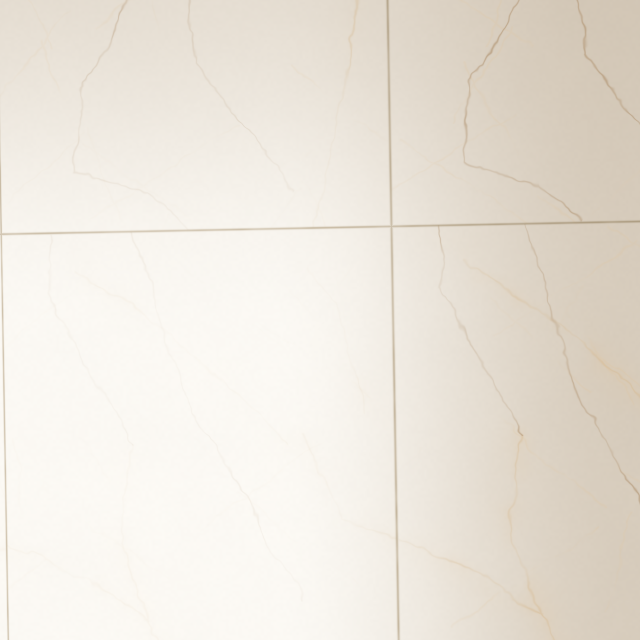
A Shadertoy shader for this texture:

```glsl
float hash(vec2 p) {
    vec3 q = fract(vec3(p.xyx) * 0.1031);
    q += dot(q, q.yzx + 33.33);
    return fract((q.x + q.y) * q.z);
}

float noise(vec2 p) {
    vec2 i = floor(p), f = fract(p);
    f = f * f * (3.0 - 2.0 * f);
    return mix(mix(hash(i), hash(i + vec2(1, 0)), f.x),
               mix(hash(i + vec2(0, 1)), hash(i + vec2(1, 1)), f.x), f.y);
}

float fbm(vec2 p) {
    float sum = 0.0, gain = 0.5;
    for (int i = 0; i < 4; i++) {
        sum += gain * noise(p);
        p = p * 2.1 + 7.3;
        gain *= 0.5;
    }
    return sum;
}

float segment(vec2 p, vec2 a, vec2 b) {
    vec2 ap = p - a, ab = b - a;
    return length(ap - ab * clamp(dot(ap, ab) / dot(ab, ab), 0.0, 1.0));
}

// Distance to a vein with one bend
float vein(vec2 p, vec2 a, vec2 b, vec2 c) {
    return min(segment(p, a, b), segment(p, b, c));
}

// Soft line profile
float stroke(float d, float halfWidth, float px) {
    float w = halfWidth + 0.5 * px;
    return exp(-d * d / (w * w));
}

void mainImage(out vec4 fragColor, in vec2 fragCoord) {
    vec2 uv = fragCoord / iResolution.xy;
    float px = 0.8 / min(iResolution.x, iResolution.y);

    // Light falls off toward the right and the top
    float right = smoothstep(0.43, 1.0, uv.x + 0.03 * uv.y);
    float top = smoothstep(0.5, 1.1, uv.y);
    float shade = 1.0 - (1.0 - 0.82 * right) * (1.0 - 0.55 * top);
    vec3 color = mix(vec3(0.985, 0.975, 0.955), vec3(0.81, 0.76, 0.69), shade);

    // Slightly tilted tile grid
    vec2 grid = vec2(uv.x - 0.013 + 0.0175 * uv.y, uv.y - 0.634 - 0.02 * uv.x) / 0.61;
    bool upper = grid.y > 0.0;
    vec2 tile = vec2(fract(grid.x), upper ? grid.y : grid.y + 1.0);

    // Grain and soft clouds
    color += 0.007 * (noise(uv * 200.0) - 0.5) + 0.01 * (fbm(uv * 9.0) - 0.47);

    // Crooked offsets shared by all veins
    vec2 seed = vec2(floor(grid.x) * 3.1, upper ? 17.0 : 41.0);
    vec2 p = tile + 0.04 * (vec2(fbm(tile * 10.0 + seed), fbm(tile * 10.0 + seed + 50.0)) - 0.47);
    p += 0.006 * (vec2(noise(tile * 60.0), noise(tile * 60.0 + 20.0)) - 0.5);

    // Main veins: brown cracks and paler golden ones
    float brown, gold;
    if (upper) {
        brown = vein(p, vec2(0.36, 0.64), vec2(0.215, 0.37), vec2(0.19, 0.16));
        brown = min(brown, vein(p, vec2(0.19, 0.16), vec2(0.38, 0.1), vec2(0.49, 0.0)));
        brown = min(brown, vein(p, vec2(0.485, 0.64), vec2(0.51, 0.43), vec2(0.75, 0.1)));
        gold = vein(p, vec2(0.92, 0.64), vec2(0.88, 0.33), vec2(0.8, 0.0));
    } else {
        brown = vein(p, vec2(0.13, 1.0), vec2(0.12, 0.84), vec2(0.32, 0.46));
        brown = min(brown, vein(p, vec2(0.34, 1.0), vec2(0.47, 0.56), vec2(0.76, 0.05)));
        gold = vein(p, vec2(0.32, 0.46), vec2(0.285, 0.21), vec2(0.4, -0.08));
        gold = min(gold, vein(p, vec2(0.18, 0.91), vec2(0.4, 0.76), vec2(0.73, 0.45)));
        gold = min(gold, vein(p, vec2(0.78, 0.91), vec2(0.86, 0.8), vec2(0.92, 0.52)));
        gold = min(gold, vein(p, vec2(0.76, 0.48), vec2(0.86, 0.25), vec2(1.0, 0.2)));
        gold = min(gold, vein(p, vec2(0.0, 0.2), vec2(0.22, 0.1), vec2(0.37, 0.0)));
    }

    // Faint scattered hairlines
    float hair = 1.0;
    for (int i = 0; i < 14; i++) {
        vec2 key = vec2(float(i) * 2.7, 5.0) + seed;
        vec2 start = vec2(hash(key), hash(key + 11.0) * (upper ? 0.8 : 1.0));
        float lean = hash(key + 23.0) - 0.5;
        hair = min(hair, segment(p, start, start + vec2(lean, -0.3) * 0.8));
    }

    // Veins fade in the bright area and weaken in places
    float strength = mix(0.1, 0.62, smoothstep(0.05, 0.75, shade));
    float patchy = smoothstep(0.28, 0.65, fbm(tile * 7.0 + seed));
    float broken = 0.35 + 0.6 * patchy * (0.5 + 0.5 * noise(tile * 30.0 + seed));
    float tilePx = px / 0.61;
    vec3 goldColor = vec3(0.88, 0.76, 0.59);
    float glow = exp(-gold * 30.0) * patchy * (upper ? 0.06 : 0.28);
    color = mix(color, goldColor, glow * strength);
    color = mix(color, goldColor * 0.95, stroke(gold, 0.002, tilePx) * strength * broken * 0.75);
    color = mix(color, goldColor, stroke(hair, 0.002, tilePx) * strength * 0.3 * patchy);
    color = mix(color, vec3(0.68, 0.56, 0.42), stroke(brown, 0.0016, tilePx) * strength * broken);

    // Soft joints, thinner at the left border
    float across = abs(grid.x - round(grid.x)) * 0.61;
    float down = abs(grid.y) * 0.61;
    float joint = max(stroke(across, grid.x < 0.5 ? 0.0008 : 0.0014, px), stroke(down, 0.0012, px));
    vec3 jointColor = mix(vec3(0.77, 0.71, 0.61), vec3(0.61, 0.54, 0.42), shade);
    color = mix(color, jointColor, joint * (0.58 + 0.25 * noise(uv * 45.0)));

    fragColor = vec4(clamp(color, 0.0, 1.0), 1.0);
}
```
